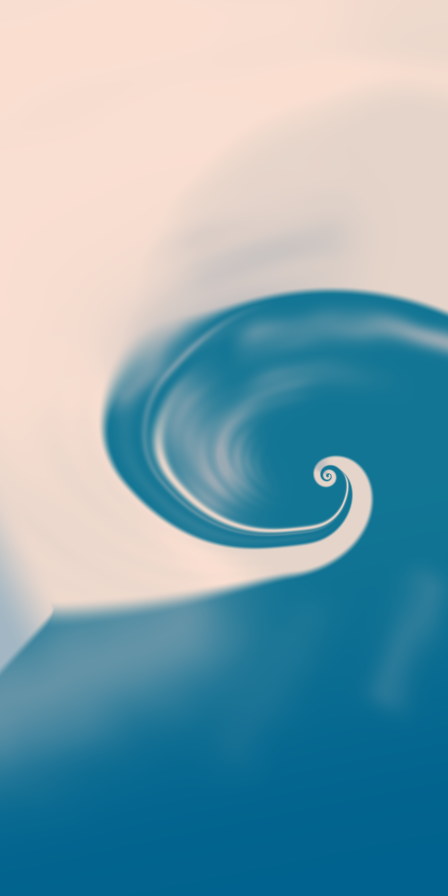
This background is drawn by a WebGL 1 fragment shader. Its source:

```glsl
precision highp float;
// A curling teal wave spiralling into a soft cream and sand sky.
uniform vec2 u_resolution;

const vec2 EYE = vec2(0.732, 0.9375);
const vec3 CREAM = vec3(0.98, 0.875, 0.82);
const vec3 SAND = vec3(0.895, 0.83, 0.79);
const vec3 GREY = vec3(0.66, 0.69, 0.72);
const vec3 HAZE = vec3(0.60, 0.70, 0.76);
const vec3 TEAL = vec3(0.07, 0.46, 0.58);
const vec3 DEEP = vec3(0.0, 0.385, 0.555);

float fall(float lo, float hi, float x) { return 1.0 - smoothstep(lo, hi, x); }

float bell(float x, float width) { return exp(-x * x / (width * width)); }

float smoothMin(float a, float b, float k) {
  float h = max(k - abs(a - b), 0.0);
  return min(a, b) - h * h / (4.0 * k);
}

float smoothMax(float a, float b, float k) { return -smoothMin(-a, -b, k); }

// Gradient noise
vec2 gradient(vec2 cell) {
  float h = fract(sin(dot(cell, vec2(127.1, 311.7))) * 43758.5);
  return vec2(cos(6.2832 * h), sin(6.2832 * h));
}

float noise(vec2 p) {
  vec2 i = floor(p), f = fract(p);
  vec2 u = f * f * f * (f * (f * 6.0 - 15.0) + 10.0);
  vec2 e = vec2(1.0, 0.0);
  float low = mix(dot(gradient(i), f), dot(gradient(i + e), f - e), u.x);
  float high = mix(dot(gradient(i + e.yx), f - e.yx), dot(gradient(i + 1.0), f - 1.0), u.x);
  return mix(low, high, u.y);
}

// Soft brush stroke between two points
float smear(vec2 p, vec2 a, vec2 b, float width) {
  vec2 d = b - a;
  float t = clamp(dot(p - a, d) / dot(d, d), 0.0, 1.0);
  return bell(length(p - a - d * t), width);
}

// Log radius of the wave's outer edge; angle in degrees, growing inward
float waveEdge(float angle) {
  float crest = -0.881 + 0.000056 * (angle - 92.0) * (angle - 92.0);
  float arm = -0.991 - 0.01344 * (angle - 197.0);
  float curl = -3.651 - 0.004 * (angle - 426.0);
  return smoothMax(smoothMin(crest, arm, 0.36), curl, 0.15) - 0.14 * bell(angle - 238.0, 26.0);
}

// Log radius where the cream arm meets the lower sea
float seaEdge(float angle) {
  float rise = max(250.0 - angle, 0.0);
  float arm = -1.781 - 0.0091 * (angle - 287.0) + 0.00036 * rise * rise;
  return smoothMax(arm, -3.311 - 0.003 * (angle - 489.0), 0.2);
}

// Cream band between the wave and the sea on one turn of the spiral
float creamArm(float logR, float angle, float blur) {
  float outerBlur = 0.04 + 0.08 * fall(206.0, 260.0, angle) + blur;
  float innerBlur = 0.02 + 0.09 * bell(angle - 143.0, 14.0) + blur;
  float inner = smoothstep(-innerBlur, innerBlur, logR - waveEdge(angle));
  return inner * fall(-outerBlur, outerBlur, logR - seaEdge(angle));
}

vec3 skyColor(vec2 p, float q, float angle, float streak) {
  float dome = length(p - vec2(0.859, 1.219));
  float sand = 0.55 * smoothstep(0.35, 0.95, p.x + 0.3 * noise(p * 2.5));
  sand += 0.5 * fall(0.8, 1.45, p.y) + 0.6 * fall(0.48, 0.63, dome) + 0.25 * streak;
  sand += 0.2 * noise(p * 3.0 + 7.0) - 0.4 * bell(dome - 0.62, 0.04);
  vec3 color = mix(CREAM, SAND, clamp(sand, 0.0, 1.0));
  float near = max(q, 0.0);
  float shade = 0.6 * exp(-6.0 * near) * smoothstep(70.0, 125.0, angle) * fall(138.0, 165.0, angle);
  shade += 0.25 * smear(p, vec2(0.47, 1.43), vec2(0.72, 1.47), 0.08) * (1.0 + streak);
  color = mix(color, GREY, clamp(shade, 0.0, 0.8));
  return mix(color, HAZE, 0.9 * smoothstep(-0.04, 0.3, 0.906 - 1.97 * p.x - p.y));
}

vec3 waterColor(vec2 p, float q, float angle, float streak) {
  vec2 w = p + 0.025 * vec2(noise(p * 9.0), noise(p * 8.0 + 5.0));
  float rim = mix(-0.04, -0.2, smoothstep(110.0, 170.0, angle));
  float inside = fall(rim - 0.1, rim - 0.03, q);
  // Mist within the curl
  float mist = 0.6 * inside * smear(w, vec2(0.404, 1.10), vec2(0.48, 0.906), 0.075);
  vec2 ring = (w - vec2(0.768, 0.971)) / vec2(0.255, 0.2);
  mist += 0.45 * bell(length(ring) - 1.0, 0.17) * fall(0.5, 0.95, p.x) * smoothstep(0.85, 1.0, p.y);
  float ridge = w.y - 1.271 + 0.69 * (p.x - 0.781) * (p.x - 0.781);
  float ridgeGain = 0.42 + 0.45 * smoothstep(0.75, 1.0, p.x);
  mist += ridgeGain * smoothstep(0.5, 0.58, p.x) * bell(ridge, mix(0.045, 0.02, smoothstep(0.55, 0.95, p.x)));
  // Mist on the shoulder and a fine rim line
  mist += 0.45 * smear(w, vec2(0.281, 1.115), vec2(0.39, 1.271), 0.03);
  float rimSpan = smoothstep(105.0, 130.0, angle) * fall(230.0, 290.0, angle);
  mist += rimSpan * (0.4 * bell(q - rim, 0.02) + 0.12 * bell(q + 0.1, 0.05));
  mist *= 1.0 + 0.6 * streak;
  // Light drifting over the lower sea
  mist += 0.55 * smear(w, vec2(0.0, 0.42), vec2(0.39, 0.60), 0.15);
  mist += 0.2 * smear(w, vec2(0.95, 0.672), vec2(0.865, 0.464), 0.05);
  mist += 0.08 * smear(w, vec2(0.70, 0.62), vec2(0.52, 0.33), 0.06);
  vec3 color = mix(TEAL, DEEP, fall(-0.15, 0.8, p.y - 0.2 * p.x));
  return mix(color, GREY, clamp(mist, 0.0, 0.9));
}

void main() {
  vec2 p = gl_FragCoord.xy / u_resolution * vec2(1.0, 2.0);
  vec2 d = p - EYE;
  float r = max(length(d), 0.001);
  float logR = log(r);
  float angle = mod(degrees(atan(d.y, d.x)) - 50.0, 360.0) + 50.0;
  float blur = 1.0 / (u_resolution.x * r);
  float q = logR - waveEdge(angle);
  float streak = noise(vec2(angle * 0.025, q * 9.0));
  streak *= smoothstep(60.0, 110.0, angle) * fall(260.0, 330.0, angle);

  // Cream arm over successive turns, plus the cusp at the left shore
  float sky = 0.0;
  for (int turn = 0; turn < 3; turn++) {
    sky = max(sky, creamArm(logR, angle + 360.0 * float(turn), blur));
  }
  float shore = p.y - 0.64 + 1.08 * max(0.135 - p.x, 0.0);
  sky = max(sky, smoothstep(-0.01, 0.02, shore) * fall(0.11, 0.15, p.x));

  // Bright crescent trailing into the curl
  float offset = 0.28 * fall(300.0, 390.0, angle);
  float span = smoothstep(148.0, 178.0, angle) * fall(340.0, 390.0, angle);
  float crescent = span * bell(q + offset, 0.035 + 0.5 * blur);

  vec3 color = waterColor(p, q, angle, streak);
  color = mix(color, mix(CREAM, SAND, 0.4), 0.95 * crescent);
  color = mix(color, skyColor(p, q, angle, streak), sky);
  gl_FragColor = vec4(color, 1.0);
}
```
